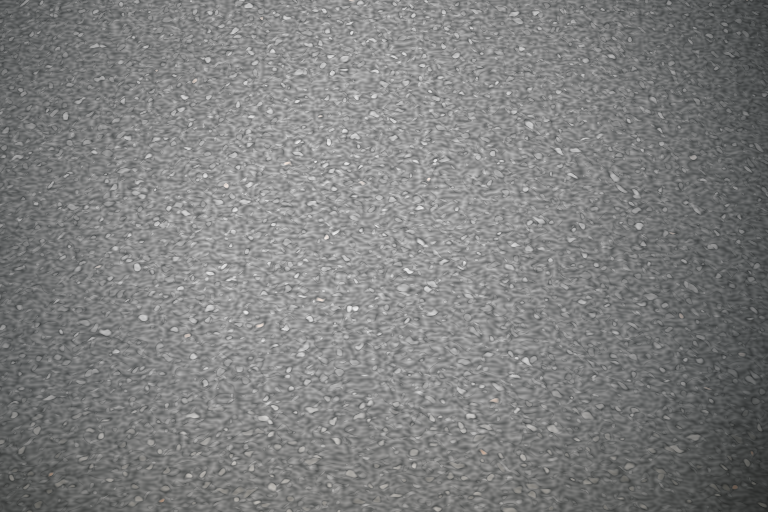
Give the GLSL for this texture, as a WebGL 2 fragment shader.

```glsl
#version 300 es
precision highp float;

#define STONE_CELLS 34.0
#define CHIP_CELLS 50.0
#define STONE_SHARE 0.72
#define STONE_GAIN 0.36
#define CHIP_GAIN 0.20
#define RIM_DARK 0.16
#define GRAIN_FREQ 135.0
#define GRAIN_GAIN 0.40
#define MOTTLE_GAIN 0.20
#define BASE_LIGHT 0.605
#define PERSPECTIVE 0.30
#define ROUGHNESS 0.006

uniform vec2 u_resolution;
out vec4 fragColor;

vec3 hash3(vec2 p) {
  vec3 h = fract(p.xyx * vec3(0.1031, 0.1030, 0.0973));
  h += dot(h, h.yxz + 33.33);
  return fract((h.xxy + h.yzz) * h.zyx);
}

vec2 gradient(vec2 cell) {
  float a = 6.2832 * hash3(cell + 71.0).x;
  return vec2(cos(a), sin(a));
}

float gradientNoise(vec2 p) {
  vec2 i = floor(p), f = p - i;
  vec2 w = f * f * f * (f * (f * 6.0 - 15.0) + 10.0);
  float a = dot(gradient(i), f);
  float b = dot(gradient(i + vec2(1, 0)), f - vec2(1, 0));
  float c = dot(gradient(i + vec2(0, 1)), f - vec2(0, 1));
  float d = dot(gradient(i + vec2(1, 1)), f - vec2(1, 1));
  return mix(mix(a, b, w.x), mix(c, d, w.x), w.y);
}

mat2 rotation(float a) {
  return mat2(cos(a), -sin(a), sin(a), cos(a));
}

// Scattered ellipses: x = coverage, y = shadowed rim, z = random tone
vec3 stones(vec2 p, float tilt, float share, float stretch, float soft, float seed) {
  vec2 base = floor(p);
  vec3 result = vec3(0.0, 0.0, 0.5);
  for (int y = -1; y <= 1; y++) {
    for (int x = -1; x <= 1; x++) {
      vec2 cell = base + vec2(x, y);
      vec3 place = hash3(cell + seed);
      vec3 form = hash3(cell + seed + 137.0);
      if (place.z > share) continue;
      vec2 r = rotation(tilt + (form.x - 0.5) * 1.1) * (p - cell - place.xy);
      float width = mix(0.07, 0.16, form.z);
      vec2 radii = vec2(width * mix(1.1, stretch, form.y * form.y), width);
      float d = (length(r / radii) - 1.0) * width;
      float cover = 1.0 - smoothstep(-soft, soft, d);
      float rim = smoothstep(-0.03, 0.03, d) * (1.0 - smoothstep(0.03, 0.13, d));
      if (cover > result.x) result.z = fract(place.z * 17.0 + form.x);
      result.x = max(result.x, cover);
      result.y = max(result.y, rim);
    }
  }
  result.y *= 1.0 - result.x;
  return result;
}

void main() {
  vec2 uv = gl_FragCoord.xy / u_resolution;
  float aspect = u_resolution.x / u_resolution.y;
  float pixel = 1.0 / u_resolution.y;

  // Ground plane, finer towards the top
  vec2 p = vec2((uv.x - 0.5) * aspect, uv.y);
  vec2 ground = p * (1.0 - PERSPECTIVE * 0.5 + PERSPECTIVE * vec2(uv.y, 0.5 * uv.y)) + 3.0;
  float tilt = mix(0.45, -0.5, uv.x);

  // Light pool with dark sides
  vec2 away = uv - vec2(0.45, 0.6);
  float light = BASE_LIGHT - 0.95 * away.x * away.x - 0.36 * away.y * away.y;
  light += 0.035 * gradientNoise(uv * vec2(5.0, 3.0) + 9.0);

  // Fine surface grain, flattened, with broken hairline creases
  vec2 drift = vec2(gradientNoise(ground * 22.0), gradientNoise(ground * 22.0 + 50.0));
  vec2 lay = ground * vec2(0.68, 1.2) + 0.008 * drift;
  float grain = gradientNoise(lay * GRAIN_FREQ);
  float mottle = gradientNoise(lay * GRAIN_FREQ * 0.45 + 40.0);
  float ridge = abs(gradientNoise(lay * 46.0 + 80.0));
  float crease = smoothstep(0.09, 0.0, ridge) * smoothstep(-0.15, 0.3, mottle + drift.x);
  float tone = 1.02 + GRAIN_GAIN * grain + MOTTLE_GAIN * mottle - 0.13 * crease;

  // Pale stones over smaller, longer and fainter chips
  vec2 rough = ground + ROUGHNESS * vec2(mottle, gradientNoise(ground * 75.0 + 15.0));
  vec3 chip = stones(rough * CHIP_CELLS, tilt, 0.8, 3.4,
                     0.02 + 0.7 * pixel * CHIP_CELLS, 311.0);
  vec3 stone = stones(rough * STONE_CELLS, tilt, STONE_SHARE, 2.5,
                      0.02 + 0.6 * pixel * STONE_CELLS, 53.0);
  tone -= RIM_DARK * max(stone.y, 0.6 * chip.y);
  tone += CHIP_GAIN * chip.x * (0.3 + chip.z);
  float stoneTone = 1.0 + STONE_GAIN * (0.3 + 0.95 * stone.z) + 0.2 * grain;
  tone = mix(tone, stoneTone, stone.x * 0.95);
  float value = light * tone + 0.035 * stone.x * stone.z;

  // Cool shadows, warmer foreground, rare rusty stones
  vec3 color = value + vec3(-0.007, 0.002, 0.004) * smoothstep(0.6, 0.3, value);
  float foreground = smoothstep(0.3, 0.0, uv.y);
  color += vec3(0.012, 0.004, -0.010) * foreground * (0.4 + stone.x);
  float rust = stone.x * smoothstep(0.98, 0.988, stone.z);
  color = mix(color, value * vec3(1.0, 0.82, 0.70), rust * (0.3 + 0.6 * foreground));

  fragColor = vec4(clamp(color, 0.0, 1.0), 1.0);
}
```
